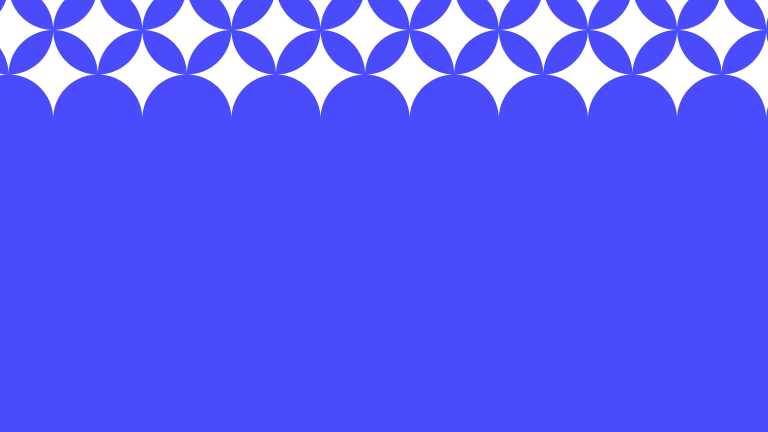
Write a Shadertoy shader that draws this background.

```glsl
// A flat blue field with a band of white four-pointed stars along its top.
// The stars are the gaps between touching circles on two square lattices,
// offset by half a cell; the lowest row of circles forms the scalloped edge.

const vec3 FIELD_BLUE = vec3(0.29, 0.30, 0.985);
const vec3 STAR_WHITE = vec3(1.0);

// Lengths are in canvas heights, with the band measured for a 16:9 canvas.
const float PERIOD = 0.20632;               // spacing of stars in one lattice
const float RADIUS = 0.5 * PERIOD;          // circles touch their neighbours
const vec2 LOW_STAR = vec2(0.1230, 0.8275); // a star in the lowest row

// Area of a pixel covered by a disc whose centre lies at the given offset
float discCoverage(vec2 offset, float pixel) {
    return clamp(0.5 - (length(offset) - RADIUS) / pixel, 0.0, 1.0);
}

// Stars repeated upward and sideways from the given lowest row
float starLattice(vec2 p, vec2 origin, float pixel) {
    vec2 cell = floor((p - origin) / PERIOD + 0.5);
    vec2 local = p - origin - cell * PERIOD;
    float star = 1.0;

    // Remove the four corner discs; summing keeps the thin tips exact
    for (int i = 0; i < 4; i++) {
        vec2 corner = vec2(i % 2, i / 2) * 2.0 - 1.0;
        star -= discCoverage(local - corner * RADIUS, pixel);
    }
    return max(star, 0.0) * step(-0.5, cell.y);
}

void mainImage(out vec4 fragColor, in vec2 fragCoord) {
    float pixel = 1.0 / iResolution.y;
    vec2 p = fragCoord * pixel;

    // Two interleaved lattices leave blue petals between their stars
    float stars = starLattice(p, LOW_STAR, pixel)
                + starLattice(p, LOW_STAR + RADIUS, pixel);

    vec3 color = mix(FIELD_BLUE, STAR_WHITE, min(stars, 1.0));
    fragColor = vec4(color, 1.0);
}
```
